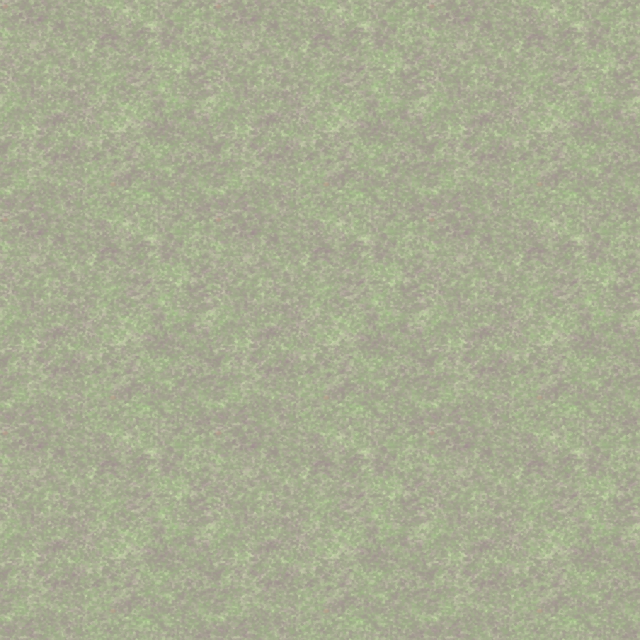
A Shadertoy shader for this texture:

```glsl
#define REPEATS 3.0
#define MEAN_COLOR vec3(0.658, 0.677, 0.574)
#define LIGHT_AXIS vec3(0.038, 0.036, 0.031)
#define GREEN_AXIS vec3(-0.003, 0.029, -0.009)
#define FLECK_COLOR vec3(0.74, 0.60, 0.53)
#define FLECK_SHARE 0.04
#define GRAIN_CELLS vec2(88.0, 100.0)
#define CELL_SOFTNESS 6.0
#define WARP 0.012

const float TAU = 6.2831853;

// Integer hash giving three values in 0..1
vec3 hash3(vec2 cell, float seed) {
    uvec3 v = uvec3(ivec3(vec3(cell, seed)));
    v = v * 1664525u + 1013904223u;
    v.x += v.y * v.z; v.y += v.z * v.x; v.z += v.x * v.y;
    v ^= v >> 16u;
    v.x += v.y * v.z; v.y += v.z * v.x; v.z += v.x * v.y;
    return vec3(v >> 8u) / 16777216.0;
}

// Wrapping soft cellular noise: x is lightness, y is greenness, both centred on 0
vec2 softCells(vec2 tile, vec2 count, float seed) {
    vec2 p = tile * count;
    vec2 base = floor(p);
    vec2 sum = vec2(0.0);
    float total = 0.0;
    for (int j = -1; j <= 1; j++) {
        for (int i = -1; i <= 1; i++) {
            vec2 cell = base + vec2(i, j);
            vec2 id = mod(cell, count);
            vec2 center = cell + 0.15 + 0.7 * hash3(id, seed).xy;
            vec2 d = p - center;
            float weight = exp(-CELL_SOFTNESS * dot(d, d));
            sum += weight * (hash3(id, seed + 1.0).xy - 0.5);
            total += weight;
        }
    }
    return sum / total;
}

// Rare small round flecks, each kept inside its own cell
float flecks(vec2 tile, float count) {
    vec2 p = tile * count;
    vec3 h = hash3(mod(floor(p), count), 31.0);
    float d = length((fract(p) - 0.25 - 0.5 * h.xy) * vec2(0.8, 1.1));
    return step(h.z, FLECK_SHARE) * (1.0 - smoothstep(0.06, 0.19, d));
}

void mainImage(out vec4 fragColor, in vec2 fragCoord) {
    vec2 tile = fract(fragCoord / iResolution.xy * REPEATS);

    // Layered sines bend the larger patches
    vec2 wave = sin(TAU * (tile.yx * vec2(3.0, 4.0) + tile * vec2(2.0, 1.0)))
              + 0.5 * sin(TAU * (tile.yx * vec2(9.0, 7.0) - tile * vec2(4.0, 5.0)));
    vec2 bent = fract(tile + WARP * wave + 1.0);

    // Bare patches, tufts and clumps, slightly wider than tall
    vec2 patches = softCells(bent, vec2(7.0, 9.0), 3.0);
    vec2 tufts = softCells(bent, vec2(15.0, 21.0), 7.0);
    vec2 clumps = softCells(bent, vec2(33.0, 43.0), 11.0);

    // Fine leaf grain
    vec2 leaves = softCells(tile, vec2(58.0, 70.0), 17.0);
    vec2 grain = softCells(tile, GRAIN_CELLS, 23.0);

    float green = 1.3 * patches.y + 1.4 * tufts.y + 1.5 * clumps.y
                + 1.2 * leaves.y + 1.5 * grain.y;
    float light = 0.5 * patches.x + 0.6 * tufts.x + 0.9 * clumps.x
                + 1.3 * leaves.x + 2.4 * grain.x + 0.2 * green;
    light += 0.25 * (light * light - 0.4);

    vec3 color = MEAN_COLOR + LIGHT_AXIS * light + GREEN_AXIS * green;
    color = mix(color, FLECK_COLOR, 0.5 * flecks(tile, 12.0));
    fragColor = vec4(color, 1.0);
}
```
